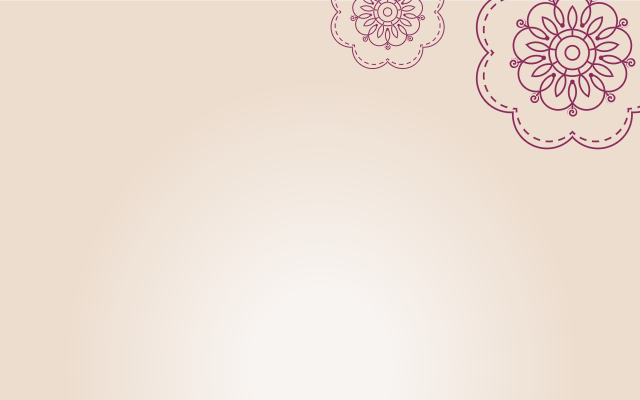
Write a Shadertoy shader that draws this background.

```glsl
const float PI = 3.14159265;
const vec3 SAND = vec3(0.929, 0.867, 0.810);
const vec3 CREAM = vec3(0.973, 0.957, 0.945);
const vec3 PLUM = vec3(0.540, 0.170, 0.360);
const vec3 EDGE = vec3(0.930, 0.910, 0.900);

// Folds the plane into one of n sectors, centred on the +x axis
vec2 fold(vec2 p, float n, float axis) {
    float w = 2.0 * PI / n;
    float a = mod(atan(p.y, p.x) - axis + 0.5 * w, w) - 0.5 * w;
    return length(p) * vec2(cos(a), sin(a));
}

float ring(vec2 p, float radius) {
    return abs(length(p) - radius);
}

float segmentX(vec2 p, float a, float b) {
    return length(vec2(p.x - clamp(p.x, a, b), p.y));
}

// Outline of a pointed leaf lying along x
float leaf(vec2 p, float halfLength, float halfWidth) {
    float r = (halfLength * halfLength + halfWidth * halfWidth) / (2.0 * halfWidth);
    return ring(vec2(p.x, abs(p.y) + r - halfWidth), r);
}

float curl(vec2 p, float radius, float pitch) {
    float r = length(p);
    float turn = fract(r / pitch - atan(p.y, p.x) / (2.0 * PI) + 0.5) - 0.5;
    return max(abs(turn) * pitch, r - radius);
}

// Arc of a scalloped border, without the inner half of its circle
float scallop(vec2 q, float centre, float radius) {
    return max(ring(q - vec2(centre, 0.0), radius), 0.6 - length(q));
}

float dashedScallop(vec2 q, float centre, float radius, float dashes) {
    float cusp = PI / 8.0;
    float along = centre * cos(cusp);
    float reach = along + sqrt(radius * radius - pow(centre * sin(cusp), 2.0));
    float span = atan(reach * sin(cusp), reach * cos(cusp) - centre);
    float phase = (atan(q.y, q.x - centre) / span + 1.0) * 0.5 * dashes;
    float gap = (abs(fract(phase + 0.5) - 0.5) - 0.28) * 2.0 * span * radius / dashes;
    return max(scallop(q, centre, radius), gap + 0.009);
}

// Overlapping petal loops that stop at the dots
float loops(vec2 q, float centre, float radius, float n) {
    float step = 2.0 * PI / n;
    vec2 m = vec2(q.x, abs(q.y));
    float own = ring(m - vec2(centre, 0.0), radius);
    float next = ring(m - centre * vec2(cos(step), sin(step)), radius);
    return max(min(own, next), 0.285 - length(q));
}

// Distance to the line work of a rosette of unit radius
float rosette(vec2 p) {
    vec2 lobe = fold(p, 8.0, PI / 8.0);
    vec2 petal = fold(p, 9.0, PI / 2.0);
    vec2 between = fold(p, 9.0, -PI / 2.0);

    // Border
    float d = scallop(lobe, 0.661, 0.338);
    d = min(d, dashedScallop(lobe, 0.599, 0.326, 6.0));

    // Flower
    d = min(d, loops(petal, 0.413, 0.178, 9.0));
    d = min(d, leaf(petal - vec2(0.345, 0.0), 0.115, 0.042));
    d = min(d, length(between - vec2(0.289, 0.0)) - 0.014);
    d = min(d, segmentX(between, 0.5, 0.55));
    d = min(d, curl(between - vec2(0.59, 0.0), 0.04, 0.034));

    // Hub
    d = min(d, min(ring(p, 0.07), min(ring(p, 0.165), ring(p, 0.231))));
    return min(d, segmentX(petal, 0.165, 0.231));
}

float ink(vec2 p, vec2 centre, float size, float halfWidth, float pixel) {
    float d = (rosette((p - centre) / size) - halfWidth) * size;
    return clamp(0.5 - d / pixel, 0.0, 1.0);
}

void mainImage(out vec4 fragColor, in vec2 fragCoord) {
    vec2 p = fragCoord / iResolution.y;
    float pixel = 1.0 / iResolution.y;

    // Soft glow rising from the bottom
    float glow = length((p - vec2(0.802, 0.083)) / vec2(0.640, 0.715));
    vec3 color = mix(CREAM, SAND, clamp((glow - 0.27) / 0.73, 0.0, 1.0));

    // Thin light line along the top
    float line = clamp((p.y - 0.998) / pixel + 0.5, 0.0, 1.0);
    color = mix(color, EDGE, line);

    // Rosettes
    float large = ink(p, vec2(1.431, 0.868), 0.252, 0.0085, pixel);
    float small = ink(p, vec2(0.969, 0.970), 0.149, 0.0080, pixel);
    color = mix(color, PLUM, max(large, small));
    fragColor = vec4(color, 1.0);
}
```
